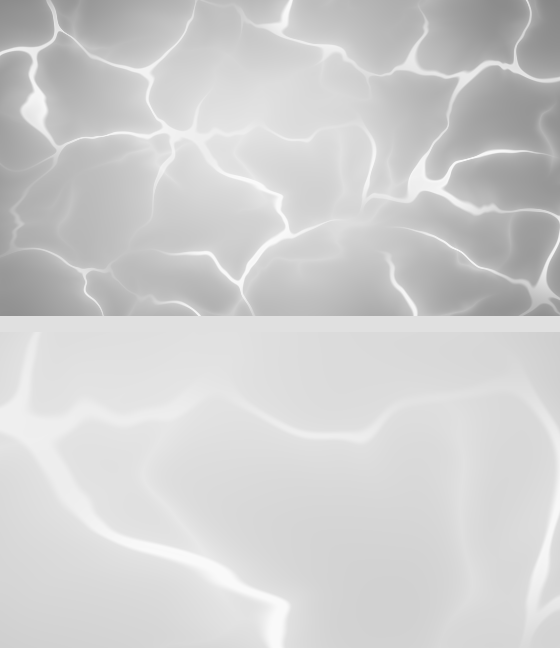
Top: the whole. Bottom: its middle third, enlarged.
This texture is drawn by a WebGL 1 fragment shader. Its source:

```glsl
precision highp float;

// Pale grey water caustics: bright, tapering filaments over a soft lit centre.
// Filaments are borders of a noise-warped Voronoi pattern whose width and
// strength drift along their length; a second blurred net adds faint wisps.

uniform vec2 u_resolution;

const vec2  CELLS         = vec2(2.9, 3.3);    // cells per canvas height
const float LIT_GREY      = 0.84;
const float SHADE_GREY    = 0.52;
const float FILAMENT_GREY = 0.98;
const vec2  LIGHT_CENTRE  = vec2(-0.06, 0.0);  // from the middle, in heights
const vec2  LIGHT_STRETCH = vec2(0.9, 1.0);
const float MOTTLE        = 0.09;

// Lengths below are in cells
const float THIN_WIDTH    = 0.006;
const float RIBBON_WIDTH  = 0.045;
const float SOFTNESS      = 0.020;
const float GLOW_REACH    = 0.075;
const float VEIL_REACH    = 0.20;
const float WISP_REACH    = 0.065;
const float CORNER_SHARP  = 34.0;

const float GLOW_AMOUNT   = 0.36;
const float VEIL_AMOUNT   = 0.15;
const float WISP_AMOUNT   = 0.34;

vec2 hash2(vec2 p) {
  vec3 h = fract(p.xyx * vec3(0.1031, 0.1030, 0.0973));
  h += dot(h, h.yzx + 33.33);
  return fract((h.xx + h.yz) * h.zy);
}

float cornerSlope(vec2 cell, vec2 corner, vec2 f) {
  return dot(hash2(cell + corner) * 2.0 - 1.0, f - corner);
}

float gradientNoise(vec2 p) {
  vec2 cell = floor(p);
  vec2 f = fract(p);
  vec2 u = f * f * f * (f * (f * 6.0 - 15.0) + 10.0);
  float low = mix(cornerSlope(cell, vec2(0.0, 0.0), f),
                  cornerSlope(cell, vec2(1.0, 0.0), f), u.x);
  float high = mix(cornerSlope(cell, vec2(0.0, 1.0), f),
                   cornerSlope(cell, vec2(1.0, 1.0), f), u.x);
  return mix(low, high, u.y);
}

vec2 noisePair(vec2 p) {
  return vec2(gradientNoise(p + 41.3), gradientNoise(p + 87.9));
}

// Large bends first, then small kinks
vec2 warp(vec2 p) {
  p += 0.50 * noisePair(p * 1.1);
  p += 0.20 * noisePair(p * 2.7);
  return p + 0.05 * noisePair(p * 6.5);
}

// Distance to the Voronoi borders, blended so that junctions thicken
float borderDistance(vec2 p) {
  vec2 cell = floor(p);
  vec2 f = fract(p);
  vec2 nearestCell = vec2(0.0);
  vec2 nearest = vec2(8.0);
  for (int y = -1; y <= 1; y++) {
    for (int x = -1; x <= 1; x++) {
      vec2 offset = vec2(float(x), float(y));
      vec2 toSeed = offset + hash2(cell + offset) - f;
      if (dot(toSeed, toSeed) < dot(nearest, nearest)) {
        nearest = toSeed;
        nearestCell = offset;
      }
    }
  }
  float closeness = 0.0;
  for (int y = -2; y <= 2; y++) {
    for (int x = -2; x <= 2; x++) {
      vec2 offset = nearestCell + vec2(float(x), float(y));
      vec2 toSeed = offset + hash2(cell + offset) - f;
      vec2 between = toSeed - nearest;
      if (dot(between, between) > 0.0001) {
        float d = dot(0.5 * (nearest + toSeed), normalize(between));
        closeness += exp(-CORNER_SHARP * d);
      }
    }
  }
  return max(-log(closeness + 1e-6) / CORNER_SHARP, 0.0);
}

void main() {
  vec2 p = (gl_FragCoord.xy - 0.5 * u_resolution) / u_resolution.y;
  vec2 q = p * CELLS + 23.0;

  // Light pool with slight mottling
  float radius = length((p - LIGHT_CENTRE) * LIGHT_STRETCH);
  float grey = mix(LIT_GREY, SHADE_GREY, smoothstep(0.1, 1.05, radius));
  grey += MOTTLE * gradientNoise(p * 2.3 + 11.0);

  // Main filaments: thin threads that swell into ribbons with bright rims
  float d = borderDistance(warp(q));
  float strength = smoothstep(-0.28, 0.22, gradientNoise(q * 0.95 + 5.0));
  float swell = smoothstep(0.08, 0.42, gradientNoise(q * 1.6 + 63.0));
  float width = mix(THIN_WIDTH, RIBBON_WIDTH, swell) * strength;
  float soft = max(SOFTNESS, 1.2 * CELLS.y / u_resolution.y);
  float core = 1.0 - smoothstep(width, width + soft, d);
  float rimOffset = (d - width) / soft;
  float rim = swell * exp(-2.0 * rimOffset * rimOffset);
  float filament = strength * (core * mix(0.95, 0.72, swell) + 0.25 * rim);
  float glow = strength * GLOW_AMOUNT * exp(-d / GLOW_REACH);
  float veil = VEIL_AMOUNT * exp(-d / VEIL_REACH);

  // Faint blurred net behind them
  float wispDistance = borderDistance(warp(q * 1.15 + 130.0));
  float wispStrength = smoothstep(-0.1, 0.4, gradientNoise(q * 1.2 + 201.0));
  float wisp = WISP_AMOUNT * wispStrength * exp(-wispDistance / WISP_REACH);

  float shadow = (1.0 - min(filament, 1.0)) * (1.0 - glow) * (1.0 - veil) * (1.0 - wisp);
  grey = mix(FILAMENT_GREY, grey, shadow);
  gl_FragColor = vec4(vec3(grey), 1.0);
}
```
